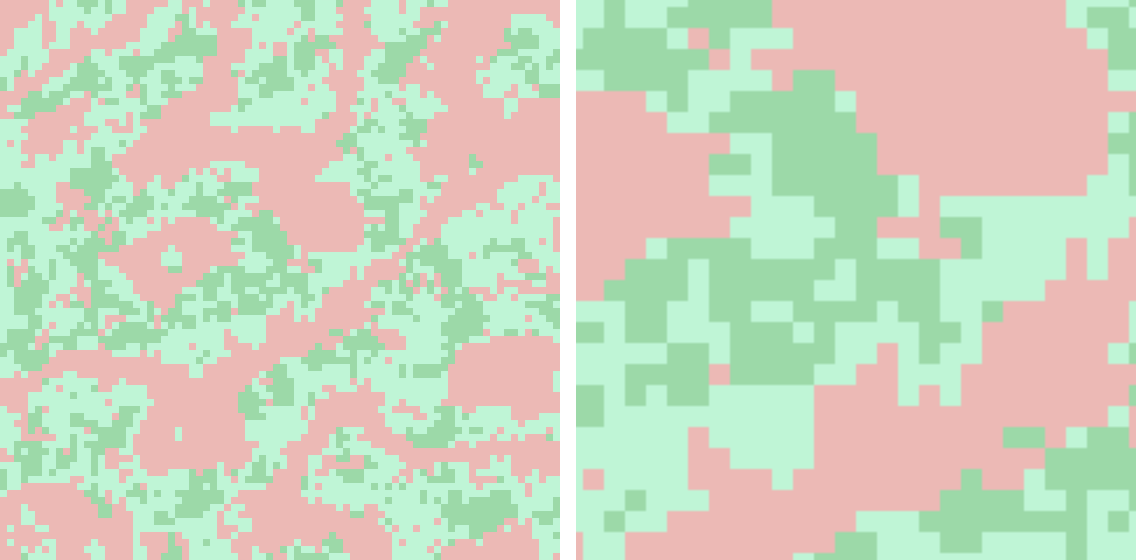
Left: the whole. Right: its middle third, enlarged.
Reproduce this texture procedurally as a three.js fragment shader.

```glsl
varying vec2 vUv;

const vec3 PINK = vec3(0.925, 0.725, 0.710);
const vec3 MINT = vec3(0.750, 0.960, 0.840);
const vec3 GREEN = vec3(0.610, 0.850, 0.660);

const float CELLS = 80.0;                   // mosaic cells across the canvas
const float EDGE = 0.08;                    // half width of a cell edge, in cells
const vec2 BAND_DIR = vec2(0.93, 0.37);     // main direction of the bands
const vec2 BAND_FREQ = vec2(2.4, 3.7);      // along and across the bands
const float BAND_DRIFT = 2.0;
const float BAND_WARP = 1.7;
const float PINK_LEVEL = 0.39;
const float ROUGH_MIN = 0.06;               // roughness at the band core
const float ROUGH_GAIN = 0.30;              // added roughness away from the core
const float ROUGH_FREQ = 13.0;
const float PATCH_FREQ = 9.3;
const float PATCH_INSET = 1.5;              // keeps green away from the pink
const float PATCH_LEVEL = 0.49;
const float GRAIN_DEVIATION = 0.305;        // spread of the raw grain sum

float hash(vec2 p) {
  vec3 q = fract(p.xyx * vec3(0.1031, 0.1030, 0.0973));
  q += dot(q, q.yzx + 33.33);
  return fract((q.x + q.y) * q.z);
}

float cornerSlope(vec2 corner, vec2 offset) {
  float angle = 6.28318 * hash(corner);
  return dot(vec2(cos(angle), sin(angle)), offset);
}

float gradientNoise(vec2 p) {
  vec2 i = floor(p);
  vec2 f = fract(p);
  vec2 w = f * f * f * (f * (f * 6.0 - 15.0) + 10.0);
  vec2 e = vec2(1.0, 0.0);
  float low = mix(cornerSlope(i, f), cornerSlope(i + e.xy, f - e.xy), w.x);
  float high = mix(cornerSlope(i + e.yx, f - e.yx), cornerSlope(i + e.xx, f - e.xx), w.x);
  return mix(low, high, w.y);
}

// Three rotated octaves, scaled to unit spread
float grain(vec2 p) {
  const mat2 TURN = mat2(1.76, 1.15, -1.15, 1.76);
  float sum = 0.0;
  float amplitude = 1.0;
  for (int octave = 0; octave < 3; octave++) {
    sum += amplitude * gradientNoise(p);
    p = TURN * p + 17.3;
    amplitude *= 0.79;
  }
  return sum / GRAIN_DEVIATION;
}

// Distance from the core of the nearest warped band, 0 to 1
float bandDistance(vec2 p) {
  vec2 q = vec2(dot(p, BAND_DIR), dot(p, vec2(-BAND_DIR.y, BAND_DIR.x)));
  vec2 s = q * BAND_FREQ + 31.7;
  float warp = gradientNoise(s) + 0.3 * gradientNoise(s * 2.1 + 8.4);
  float phase = BAND_DRIFT * q.y + BAND_WARP * warp;
  return abs(2.0 * fract(phase) - 1.0);
}

vec3 cellColor(vec2 cell) {
  vec2 p = (cell + 0.5) / CELLS;
  float band = bandDistance(p);
  float height = band + (ROUGH_MIN + ROUGH_GAIN * band) * grain(p * ROUGH_FREQ + 5.2);
  float patches = grain(p * PATCH_FREQ + 63.8) + PATCH_INSET * (height - 0.72);
  vec3 ground = mix(MINT, GREEN, step(PATCH_LEVEL, patches));
  return mix(PINK, ground, step(PINK_LEVEL, height));
}

void main() {
  // Blend the four nearest cells over a narrow edge
  vec2 grid = vUv * CELLS - 0.5;
  vec2 cell = floor(grid);
  vec2 blend = smoothstep(0.5 - EDGE, 0.5 + EDGE, fract(grid));
  vec2 e = vec2(1.0, 0.0);
  vec3 lower = mix(cellColor(cell), cellColor(cell + e.xy), blend.x);
  vec3 upper = mix(cellColor(cell + e.yx), cellColor(cell + e.xx), blend.x);
  gl_FragColor = vec4(mix(lower, upper, blend.y), 1.0);
}
```
